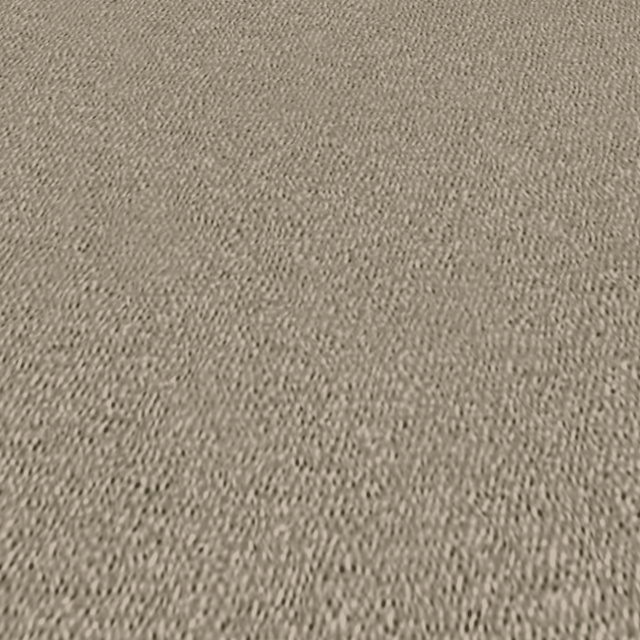
Reproduce this texture procedurally as a WebGL 2 fragment shader.

```glsl
#version 300 es
precision highp float;

// A beige knitted cloth receding upwards in mild perspective.
// Staggered rows of jittered, leaning stitches are summed as soft light blobs,
// with small dark pits between them; broad noise varies the relief a little.

uniform vec2 u_resolution;
out vec4 fragColor;

// Integer hash: two values in 0..1 per cell
vec2 hash2(vec2 cell) {
    uvec2 h = uvec2(ivec2(cell)) * 1664525u + 1013904223u;
    h.x += h.y * 1664525u;
    h.y += h.x * 1664525u;
    h ^= h >> 16u;
    h.x += h.y * 1664525u;
    h.y += h.x * 1664525u;
    h ^= h >> 16u;
    return vec2(h & 65535u) / 65535.0;
}

float valueNoise(vec2 p) {
    vec2 cell = floor(p);
    vec2 f = fract(p);
    f = f * f * (3.0 - 2.0 * f);
    float low = mix(hash2(cell).x, hash2(cell + vec2(1, 0)).x, f.x);
    float high = mix(hash2(cell + vec2(0, 1)).x, hash2(cell + vec2(1, 1)).x, f.x);
    return mix(low, high, f.y);
}

// Soft elliptical blob, leaning to the right for a positive angle
float blob(vec2 d, float lean, vec2 sharpness) {
    float c = cos(lean), s = sin(lean);
    vec2 q = vec2(c * d.x - s * d.y, s * d.x + c * d.y) * sharpness;
    return exp(-dot(q, q));
}

// Raised stitches minus the pits beside them
float knit(vec2 p) {
    float relief = 0.0;
    for (int j = -1; j <= 1; j++) {
        float row = floor(p.y) + float(j);
        float shift = fract(row * 0.4);
        float column = floor(p.x - shift);
        for (int i = -2; i <= 2; i++) {
            vec2 cell = vec2(column + float(i), row);
            vec2 jitter = hash2(cell);
            vec2 variety = hash2(cell + vec2(371, 593));
            vec2 center = cell + vec2(shift, 0.0) + 0.5 + (jitter - 0.5) * 0.5;
            vec2 d = p - center;
            float lean = mix(-0.4, 0.9, variety.x);
            relief += mix(0.5, 1.0, variety.y) * blob(d, lean, vec2(3.3, 2.1));
            vec2 pitOffset = vec2(0.5, (variety.x - 0.5) * 0.5);
            float depth = 1.6 * jitter.x * (0.4 + 0.6 * variety.y);
            relief -= depth * blob(d - pitOffset, lean * 0.8, vec2(4.3, 2.9));
        }
    }
    return relief;
}

void main() {
    vec2 uv = gl_FragCoord.xy / u_resolution;

    // Perspective onto the cloth, measured in stitches
    float nearness = 2.25 - uv.y;
    vec2 cloth = vec2((uv.x - 0.5) * 140.0, 253.0) / nearness;
    vec2 wobble = vec2(valueNoise(cloth * 0.23), valueNoise(cloth * 0.23 + 81.0));
    vec2 p = cloth + (wobble - 0.5) * 0.7;

    // Slightly flattened patches soften the relief, as does distance
    float patches = valueNoise(cloth * 0.09 + 17.0) * 0.6 + valueNoise(cloth * 0.2 + 43.0) * 0.4;
    float strength = mix(0.72, 1.05, smoothstep(0.15, 0.5, patches));
    strength *= mix(0.29, 0.2, smoothstep(0.0, 1.0, uv.y));

    // Shade with fine fibre variation and slow tonal drift
    float fibre = valueNoise(p * vec2(3.1, 2.4) + 29.0) - 0.5;
    float drift = valueNoise(cloth * 0.05 + 7.0) - 0.5;
    float tone = (knit(p) - 0.2 + fibre * 0.5) * strength + drift * 0.01;
    vec3 color = vec3(0.605, 0.56, 0.494) + tone * vec3(1.0, 0.97, 1.0);
    fragColor = vec4(clamp(color, vec3(0.26, 0.23, 0.18), vec3(0.78, 0.73, 0.67)), 1.0);
}
```
